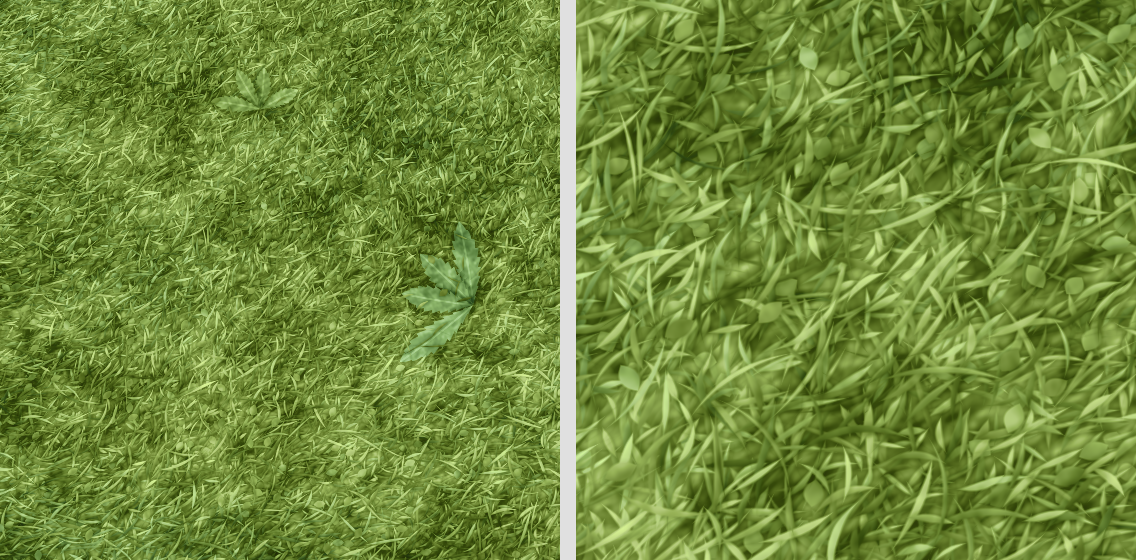
Left, the full canvas; right, a detail of the centre.
Reproduce this texture procedurally as a WebGL 1 fragment shader.

```glsl
precision highp float;
uniform vec2 u_resolution;

// Tones from deep shade to sunlit tips
const vec3 SHADE = vec3(0.20, 0.29, 0.04);
const vec3 DEEP = vec3(0.31, 0.41, 0.11);
const vec3 MID = vec3(0.40, 0.51, 0.18);
const vec3 FRESH = vec3(0.49, 0.60, 0.27);
const vec3 LIGHT = vec3(0.58, 0.70, 0.34);
const vec3 TIP = vec3(0.69, 0.79, 0.48);
const vec3 COOL_SHIFT = vec3(-0.04, 0.02, 0.11);
const vec3 WARM_SHIFT = vec3(0.05, 0.00, 0.00);

const int LAYERS = 13;
const int WEED_LAYER = 12;       // later layers grow over the weeds
const float FINE_CELL = 0.028;
const float LONG_CELL = 0.048;
const float BLADE_WIDTH = 0.0022;
const float LEAF_WIDTH = 0.0066;
const float LEAF_SHARE = 0.10;
const float LEAN = 0.85;         // main blade direction, radians
const float SPREAD = 1.7;
const float SWIRL = 1.1;
const float SOFT = 0.0012;
const float SHADOW_REACH = 0.005;
const float SHADOW = 0.20;
const float PERSPECTIVE = 0.3;
const float TONE_CENTRE = 0.40;
const float TONE_LEVEL = 0.47;
const float CONTRAST = 1.40;
const float GRAIN = 0.48;        // mottling of blades by light and shade
const float TUFT = 0.30;         // clumps a few blades wide
const float PATCH = 0.42;
const float SWATH = 0.26;

float hash(vec2 p) {
  return fract(sin(dot(p, vec2(127.1, 311.7))) * 43758.5453);
}

vec4 hash4(vec2 p) {
  return fract(sin(dot(p, vec2(127.1, 311.7)) + vec4(0.0, 1.7, 3.1, 5.3)) * 43758.5453);
}

float noise(vec2 p) {
  vec2 i = floor(p), f = fract(p);
  f = f * f * (3.0 - 2.0 * f);
  return mix(mix(hash(i), hash(i + vec2(1, 0)), f.x),
             mix(hash(i + vec2(0, 1)), hash(i + vec2(1, 1)), f.x), f.y);
}

// Coordinates along and across a direction
vec2 turn(vec2 p, float a) {
  float c = cos(a), s = sin(a);
  return vec2(c * p.x + s * p.y, c * p.y - s * p.x);
}

vec3 toneRamp(float t) {
  float k = t * 5.0;
  vec3 c = mix(SHADE, DEEP, clamp(k, 0.0, 1.0));
  c = mix(c, MID, clamp(k - 1.0, 0.0, 1.0));
  c = mix(c, FRESH, clamp(k - 2.0, 0.0, 1.0));
  c = mix(c, LIGHT, clamp(k - 3.0, 0.0, 1.0));
  c = mix(c, TIP, clamp(k - 4.0, 0.0, 1.0));
  return c * (1.0 + clamp(t, -0.5, 0.0) + 0.4 * clamp(t - 1.0, 0.0, 0.5));
}

// One layer of curved blades and a few broad leaves; turf is (tone, tint)
vec2 growLayer(vec2 turf, vec2 p, float cell, float seed, float lean) {
  vec2 home = floor(p / cell);
  for (int y = -1; y <= 1; y++) {
    for (int x = -1; x <= 1; x++) {
      vec2 id = home + vec2(x, y);
      vec4 h = hash4(id + seed * 17.3);
      vec4 g = hash4(id + seed * 9.1 + 57.0);
      float leaf = step(1.0 - LEAF_SHARE, g.w);
      float reach = cell * mix(mix(0.30, 0.88, h.z * h.z), 0.24, leaf);
      vec2 q = turn(p - (id + h.xy) * cell, lean + SPREAD * (g.x + g.y - 1.0));
      float along = q.x / reach;
      float bend = (h.w - 0.5) * 0.5 * reach * (1.0 - leaf);
      float across = q.y - bend * (along * along - 0.4);
      float width = mix(BLADE_WIDTH * (0.6 + 0.8 * g.z), LEAF_WIDTH, leaf);
      float edge = abs(across) - width * (1.0 - along * along);
      float near = 1.0 - smoothstep(0.0, SHADOW_REACH, edge);
      turf.x *= 1.0 - SHADOW * near;
      float tone = 0.21 + 0.68 * fract(h.w * 7.0 + g.z) + 0.14 * along;
      tone = mix(tone, 0.42 + 0.25 * h.z, leaf) + 0.09 * clamp(across / width, -1.0, 1.0);
      float tint = (fract(g.x * 5.0 + h.z) - 0.5) * 0.8;
      turf = mix(turf, vec2(tone, tint), 1.0 - smoothstep(-SOFT, SOFT, edge));
    }
  }
  return turf;
}

// Fan of toothed leaves around a centre
vec2 growWeed(vec2 turf, vec2 p, vec2 centre, float size, float start, float stride, float cool) {
  for (int i = 0; i < 4; i++) {
    vec4 h = hash4(centre * 31.0 + float(i));
    vec2 q = turn(p - centre, start + stride * (float(i) + 0.3 * h.x));
    float along = q.x / (size * (0.75 + 0.4 * h.y));
    float across = q.y - size * (h.z - 0.5) * 0.15 * along * along;
    float teeth = 0.75 + 0.25 * fract(along * 9.0);
    float width = size * 0.42 * along * (1.0 - along) * (1.0 + along) * teeth;
    float edge = abs(across) - width;
    float inside = step(0.0, along) * step(along, 1.0);
    turf.x *= 1.0 - 0.45 * inside * (1.0 - smoothstep(0.0, 0.012, edge));
    float vein = 1.0 - smoothstep(0.0008, 0.0025, abs(across));
    float ribs = noise(vec2(along * 16.0 - abs(across) * 130.0, h.w * 20.0 + across * 50.0));
    float tone = 0.45 + 0.16 * h.w + 0.26 * (ribs - 0.5) + 0.16 * vein;
    turf = mix(turf, vec2(tone, cool), inside * (1.0 - smoothstep(-SOFT, SOFT, edge)));
  }
  return turf;
}

void main() {
  vec2 p = gl_FragCoord.xy / min(u_resolution.x, u_resolution.y);
  vec2 field = vec2(p.x - 0.5, p.y) * (1.0 + PERSPECTIVE * p.y);
  float lean = LEAN + SWIRL * (noise(p * 3.0 + 4.0) - 0.5);

  // Streaky undergrowth
  vec2 streak = turn(field, LEAN - 0.25);
  float under = 0.6 * noise(streak * vec2(45.0, 120.0)) + 0.4 * noise(streak * vec2(110.0, 230.0));
  vec2 turf = vec2(0.40 + 0.8 * (under - 0.5), -0.3);

  // Grass from the ground up, with two weeds between
  for (int i = 0; i < LAYERS; i++) {
    if (i == WEED_LAYER) {
      turf = growWeed(turf, p, vec2(0.845, 0.455), 0.155, 1.45, 0.75, 0.9);
      turf = growWeed(turf, p, vec2(0.465, 0.805), 0.095, 0.5, 0.8, 0.3);
    }
    float layer = float(i);
    float cell = mix(FINE_CELL, LONG_CELL, layer / float(LAYERS - 1));
    turf = growLayer(turf, field + layer * vec2(0.37, 0.61), cell, layer + 1.0, lean);
  }

  // Mottling, then broad patches of light and hue
  float grain = 0.6 * noise(streak * vec2(85.0, 150.0) + 31.0)
              + 0.4 * noise(turn(field, 1.9) * vec2(120.0, 210.0) + 77.0);
  turf.x = TONE_LEVEL + CONTRAST * (turf.x - TONE_CENTRE) + GRAIN * (grain - 0.5);
  turf.x += TUFT * (noise(streak * vec2(32.0, 60.0) + 13.0) - 0.5);
  turf.x += PATCH * (noise(p * 19.0 + 8.0) - 0.5) + SWATH * (noise(p * 6.0) - 0.5);
  turf.y += 0.6 * (noise(p * 4.0 + 21.0) - 0.5);
  vec3 colour = toneRamp(turf.x);
  colour += COOL_SHIFT * max(turf.y, 0.0) + WARM_SHIFT * max(-turf.y, 0.0) * 0.5;
  gl_FragColor = vec4(clamp(colour, 0.0, 1.0), 1.0);
}
```
